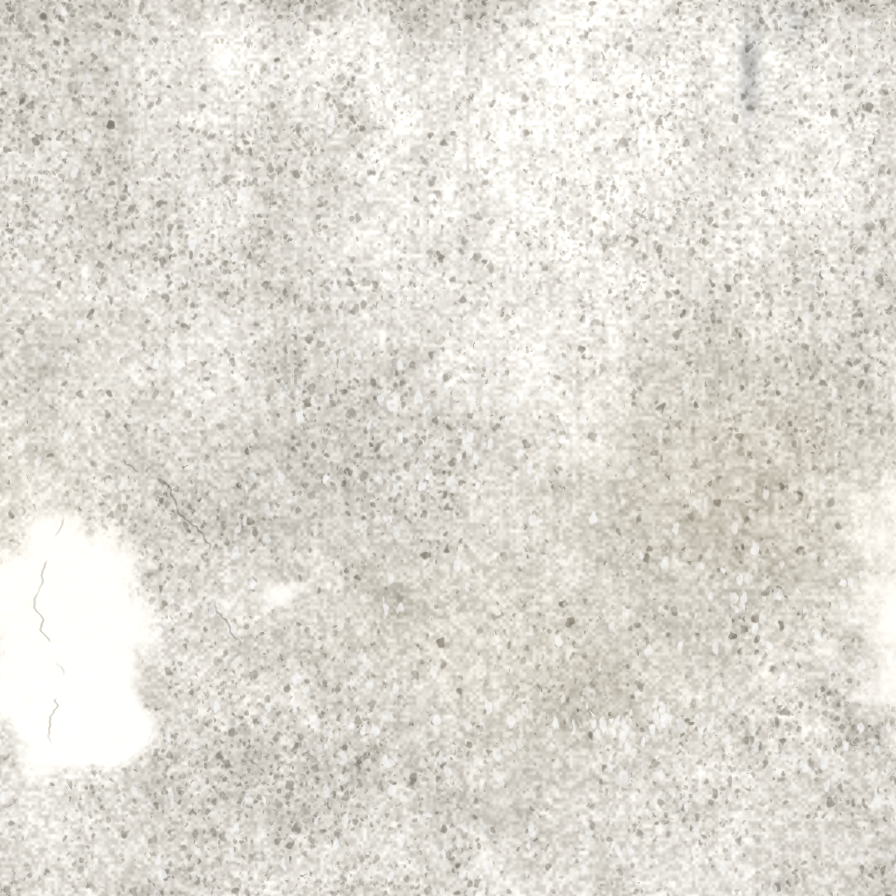
Give the GLSL for this texture, as a Shadertoy shader.

```glsl
// Weathered plaster wall: pale cloudy limewash with faint vertical runs, fine grain,
// clustered dark pits, white flakes, soft stains and hairline cracks.
// Layers are summed into one tone, which is then tinted from warm grey to white.

float hash(vec2 p) {
    return fract(sin(dot(p, vec2(127.1, 311.7))) * 43758.5453);
}

float noise(vec2 p) {
    vec2 i = floor(p), f = fract(p);
    f = f * f * (3.0 - 2.0 * f);
    return mix(mix(hash(i), hash(i + vec2(1, 0)), f.x),
               mix(hash(i + vec2(0, 1)), hash(i + vec2(1, 1)), f.x), f.y);
}

float fbm(vec2 p) {
    float sum = 0.0, amp = 0.5;
    for (int i = 0; i < 5; i++) {
        sum += amp * noise(p);
        p = mat2(0.8, 0.6, -0.6, 0.8) * p * 2.03 + 17.3;
        amp *= 0.5;
    }
    return sum / 0.97;
}

// Soft elliptical spot; x wraps around the canvas edge
float spot(vec2 p, vec2 center, vec2 radii) {
    vec2 d = p - center;
    d.x = fract(d.x + 0.5) - 0.5;
    d /= radii;
    return exp(-dot(d, d));
}

// Irregular scattered grains, one candidate per cell; density is the chance of each
float grains(vec2 p, float cells, float density, float size, float seed, float pixel) {
    vec2 q = p * cells;
    q += 0.45 * (vec2(noise(q * 2.3 + seed), noise(q * 2.3 + seed + 40.0)) - 0.5);
    float cover = 0.0, edge = 0.06 + 0.7 * pixel * cells;
    for (int y = -1; y <= 1; y++)
    for (int x = -1; x <= 1; x++) {
        vec2 cell = floor(q) + vec2(x, y);
        vec2 center = cell + vec2(hash(cell + seed), hash(cell + seed + 7.7));
        float radius = size * mix(0.45, 1.0, hash(cell + seed + 3.1));
        float present = step(hash(cell + seed + 11.9), density);
        float strength = mix(0.4, 1.0, hash(cell + seed + 5.3));
        float d = length((q - center) * vec2(1.1, 0.9));
        cover = max(cover, present * strength * (1.0 - smoothstep(radius - edge, radius + edge, d)));
    }
    return cover;
}

// Thin wandering line from a to b
float crack(vec2 p, vec2 a, vec2 b, float seed, float pixel) {
    vec2 dir = normalize(b - a), d = p - a;
    float along = dot(d, dir), len = length(b - a);
    float wander = 0.07 * (fbm(vec2(along * 16.0, seed)) - 0.5);
    float across = abs(dot(d, vec2(-dir.y, dir.x)) - wander);
    float ends = smoothstep(0.0, 0.02, along) * (1.0 - smoothstep(len - 0.03, len, along));
    float broken = smoothstep(0.3, 0.55, noise(vec2(along * 45.0, seed + 9.0)));
    return ends * broken * (1.0 - smoothstep(0.0005, 0.001 + pixel, across));
}

void mainImage(out vec4 fragColor, in vec2 fragCoord) {
    vec2 p = fragCoord / iResolution.xy;
    float pixel = 1.0 / iResolution.y;
    vec2 warp = vec2(fbm(p * 9.0 + 3.0), fbm(p * 9.0 + 31.0)) - 0.5;
    vec2 w = p + 0.13 * warp;

    // Clouds and vertical runs
    float clouds = fbm(p * 5.0 + 2.0) - 0.5;
    float mottle = fbm(p * 22.0 + 50.0) - 0.5;
    float runs = fbm(p * vec2(19.0, 2.6) + 8.0) - 0.5;
    float tone = 0.895 + 0.16 * clouds + 0.15 * mottle;
    tone += 0.17 * runs * smoothstep(0.2, 0.9, p.y);

    // Large pale and shaded areas
    float beige = max(spot(w, vec2(0.84, 0.45), vec2(0.25, 0.17)),
                      0.8 * spot(w, vec2(0.62, 0.28), vec2(0.27, 0.13)));
    float bright = spot(w, vec2(0.66, 0.88), vec2(0.22, 0.15))
                 + spot(w, vec2(0.32, 0.92), vec2(0.16, 0.08));
    float soot = spot(w, vec2(0.02, 0.90), vec2(0.08, 0.13))
               + spot(w, vec2(0.50, 1.02), vec2(0.55, 0.035));
    float drip = spot(p + 0.03 * warp, vec2(0.835, 0.92), vec2(0.013, 0.065))
               + 0.5 * spot(p + 0.03 * warp, vec2(0.88, 0.98), vec2(0.02, 0.03));
    float stain = spot(w, vec2(0.22, 0.46), vec2(0.09, 0.05))
                + spot(w, vec2(0.32, 0.14), vec2(0.11, 0.06))
                + spot(w, vec2(0.96, 0.20), vec2(0.05, 0.04))
                + spot(w, vec2(0.85, 0.17), vec2(0.035, 0.03));
    float blotch = spot(p + 0.04 * warp, vec2(0.45, 0.32), vec2(0.022, 0.02));
    float foot = 1.0 - smoothstep(0.02, 0.22, w.y);
    tone += 0.06 * bright - 0.05 * beige - 0.09 * soot - 0.20 * drip;
    tone -= 0.07 * stain + 0.14 * blotch + 0.035 * foot;

    // Fine grain
    float grain = 0.6 * noise(p * 270.0) + 0.4 * noise(p * 150.0 + 90.0) - 0.5;
    tone += 0.27 * grain;

    // Dark pits and white flakes, gathered in clusters
    float cluster = smoothstep(0.35, 0.7, fbm(p * 8.0 + 70.0));
    float pitted = 0.08 + 0.30 * cluster + 0.12 * smoothstep(0.4, 0.8, p.y) + 0.3 * (stain + soot);
    pitted *= 1.0 - 0.6 * beige;
    float pits = max(grains(p, 72.0, pitted, 0.32, 1.0, pixel),
                     0.8 * grains(p, 135.0, pitted, 0.36, 23.0, pixel));
    float flaked = spot(w, vec2(0.71, 0.20), vec2(0.09, 0.05))
                 + 0.7 * spot(w, vec2(0.87, 0.34), vec2(0.06, 0.05))
                 + 0.5 * spot(w, vec2(0.53, 0.52), vec2(0.09, 0.07))
                 + 0.5 * spot(w, vec2(0.43, 0.16), vec2(0.10, 0.06));
    float flakes = grains(p * vec2(1.0, 0.7), 105.0, 0.06 + 0.65 * flaked, 0.5, 61.0, pixel);
    tone -= 0.25 * pits + 0.05 * flaked * (1.0 - flakes);
    tone = mix(tone, 0.99, 0.75 * flakes);

    // Bare white patch with ragged edges
    float bare = spot(w, vec2(0.05, 0.33), vec2(0.12, 0.12))
               + spot(w, vec2(0.07, 0.20), vec2(0.09, 0.08))
               + 0.7 * spot(w, vec2(0.34, 0.36), vec2(0.04, 0.035))
               + 0.5 * spot(w, vec2(0.60, 0.34), vec2(0.025, 0.015));
    tone = mix(tone, 1.03, 0.92 * smoothstep(0.35, 0.8, bare + 0.5 * mottle));

    // Hairline cracks
    float cracks = max(crack(p, vec2(0.14, 0.50), vec2(0.29, 0.28), 4.0, pixel),
                       crack(p, vec2(0.05, 0.43), vec2(0.06, 0.16), 13.0, pixel));
    tone -= 0.17 * cracks;

    // Tint: warmer where darker or beige, cooler on the flakes
    float shade = clamp((1.0 - tone) * 3.0, 0.0, 1.0);
    float warmth = mix(0.6, 1.0, shade) + 0.45 * beige - 0.6 * flakes - 0.7 * drip;
    vec3 color = vec3(tone) + warmth * vec3(0.018, 0.0, -0.038);
    fragColor = vec4(clamp(color, 0.0, 1.0), 1.0);
}
```
